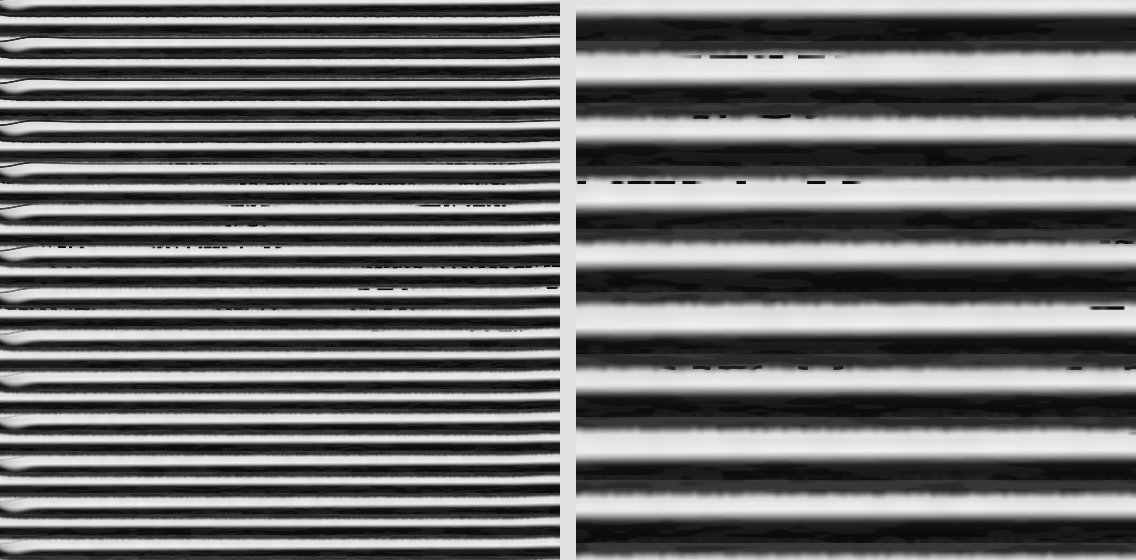
Left: the whole. Right: its middle third, enlarged.
Write a WebGL 2 fragment shader that draws this texture.

```glsl
#version 300 es
precision highp float;

uniform vec2 u_resolution;
out vec4 outColor;

float hash(vec2 p) {
  vec3 q = fract(p.xyx * vec3(0.1031, 0.1030, 0.0973));
  q += dot(q, q.yzx + 33.33);
  return fract((q.x + q.y) * q.z);
}

float noise(vec2 p) {
  vec2 i = floor(p), f = fract(p);
  f = f * f * (3.0 - 2.0 * f);
  return mix(mix(hash(i), hash(i + vec2(1, 0)), f.x),
             mix(hash(i + vec2(0, 1)), hash(i + vec2(1, 1)), f.x), f.y);
}

float bump(float x, float center, float width) {
  float d = (x - center) / width;
  return exp(-d * d);
}

void main() {
  vec2 uv = gl_FragCoord.xy / u_resolution;
  float x = uv.x, down = 1.0 - uv.y;

  // Slats alternate between wide (curled at the left) and narrow
  float pitch = 0.03737;
  float v = (down - 0.066) / pitch;
  float slat = floor(v + 0.2);
  float h = v - slat;
  float wide = 1.0 - mod(slat, 2.0);
  float aa = 1.0 / (u_resolution.y * pitch);
  float grain = noise(vec2(x * 260.0, slat * 7.0)) - 0.5;

  // Edges of the lit strip
  float lift = 0.07 * smoothstep(0.9, 1.0, x);
  float top = mix(0.03 - 0.08 * exp(-x / 0.015), 0.0, wide) - lift + 0.025 * grain;
  float curl = wide * bump(x, 0.025, 0.025);
  float bottom = mix(mix(0.40, 0.36, x), mix(0.51, 0.39, x), wide)
               + 0.13 * curl - 0.09 * wide * exp(-x / 0.01) - 0.5 * lift;
  float soft = 0.13 + 0.07 * curl;
  float lit = smoothstep(top - 0.09, top + 0.09, h)
            * (1.0 - smoothstep(bottom - soft, bottom + soft, h));

  // Dark gap with horizontal blotches
  float streak = noise(vec2(x * 22.0, v * 9.0)) * 0.6 + noise(vec2(x * 75.0, v * 16.0)) * 0.4;
  float dark = 0.035 + 0.05 * smoothstep(0.42, 0.55, streak);
  dark += 0.13 * exp(-9.0 * max(h - bottom, 0.0));
  dark += 0.06 * noise(vec2(x * 300.0, v * 12.0)) * smoothstep(0.68, 0.8, h);

  // Brushed metal, brighter toward the lower edge
  float pale = mix(0.86, 0.94, smoothstep(top, bottom, h));
  pale += 0.025 * (noise(vec2(x * 60.0, slat)) - 0.5);
  pale += 0.03 * (noise(vec2(x * 4.0, v * 18.0)) - 0.5);
  pale -= wide * 0.22 * exp(-x / 0.025) * smoothstep(0.1, 0.4, h);
  float tone = mix(dark, pale, lit);

  // Thin seam: solid in upper rows, then broken into dashes
  float seam = mix(top - 0.02, 0.06 + 0.17 * (1.0 - smoothstep(0.0, 0.06, x))
             - 0.06 * bump(x, 0.06, 0.05) - lift, wide);
  float seamMask = 1.0 - smoothstep(0.018, 0.018 + aa, abs(h - seam));
  float fade = smoothstep(0.24, 0.38, down);
  float dashes = smoothstep(0.56, 0.64, noise(vec2(x * 9.0, slat * 3.7)))
               * smoothstep(0.4, 0.55, noise(vec2(x * 190.0, slat * 5.3)));
  dashes *= 1.0 - smoothstep(0.52, 0.64, down);
  float curlSeam = wide * (1.0 - smoothstep(0.04, 0.08, x)) * mix(0.7, 0.12, smoothstep(0.4, 0.7, down));
  float wear = mix(0.85, max(dashes, curlSeam), fade);
  tone = mix(tone, 0.05, seamMask * wear);

  outColor = vec4(vec3(clamp(tone, 0.0, 1.0)), 1.0);
}
```
